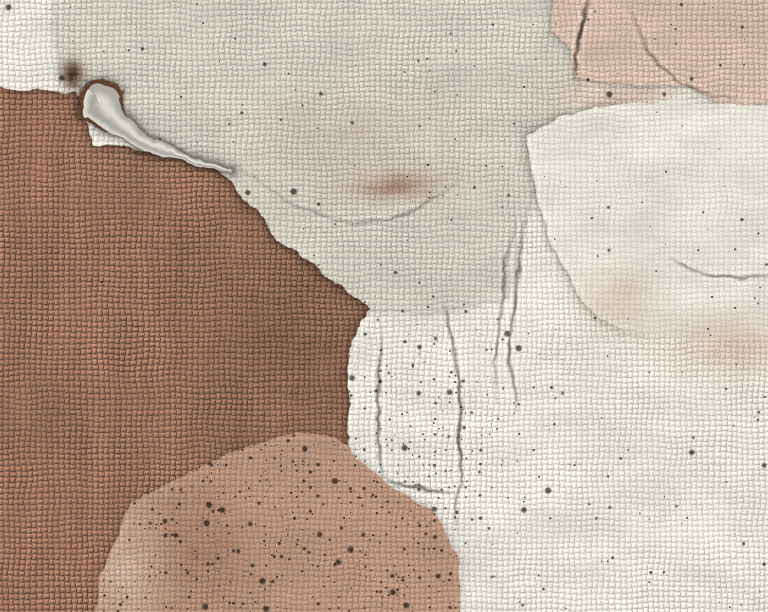
A Shadertoy shader for this texture:

```glsl
// Thick paint in cream, grey, pink and brown on woven canvas.
// Warped outlines are layered with rims and shadows, Bezier ridges cut the
// paint, and a thread height field with scattered pits gives the grain.
#define HEIGHT 6.12
#define THREADS 18.0
#define WEAVE_DEPTH 0.16
#define EDGE_WARP 0.09
#define PIT_DEPTH 0.6
#define CREAM vec3(.885, .875, .835)
#define GREY vec3(.8, .78, .735)
#define PINK vec3(.81, .71, .64)
#define CLAY vec3(.71, .565, .475)
#define BROWN vec3(.575, .425, .34)
#define UMBER vec3(.32, .22, .15)

vec3 col;
vec2 p, q; // plain and warped position, y down

float hash(vec2 v) {
  vec3 h = fract(v.xyx * .1031);
  h += dot(h, h.yzx + 33.33);
  return fract((h.x + h.y) * h.z);
}
float noise(vec2 v) {
  vec2 i = floor(v), f = fract(v), e = vec2(1, 0);
  f *= f * (3. - 2. * f);
  return mix(mix(hash(i), hash(i + e), f.x), mix(hash(i + e.yx), hash(i + 1.), f.x), f.y);
}
float fbm(vec2 v) {
  return .5 * noise(v) + .3 * noise(v * 2.1 + 7.) + .2 * noise(v * 4.3 + 3.);
}
// Signed distance to a ten-sided outline, negative inside
float outline(float v[20]) {
  float d = 1e4, s = 1.;
  for (int i = 0; i < 10; i++) {
    int j = (i + 9) % 10;
    vec2 a = vec2(v[2 * i], v[2 * i + 1]), e = vec2(v[2 * j], v[2 * j + 1]) - a, w = q - a;
    vec2 r = w - e * clamp(dot(w, e) / dot(e, e), 0., 1.);
    d = min(d, dot(r, r));
    bvec3 c = bvec3(q.y >= a.y, q.y < a.y + e.y, e.x * w.y > e.y * w.x);
    if (all(c) || all(not(c))) s = -s;
  }
  return s * sqrt(d);
}
// Signed distance to a quadratic curve, and position along it
vec2 curve(vec2 a, vec2 b, vec2 c) {
  vec2 s = a, best = vec2(1e3, 0);
  for (float i = 1.; i < 9.; i++) {
    float t = i / 8.;
    vec2 e = mix(mix(a, b, t), mix(b, c, t), t), g = e - s, w = q - s;
    float h = clamp(dot(w, g) / dot(g, g), 0., 1.), l = length(w - g * h);
    if (l < abs(best.x)) best = vec2(g.x * w.y < g.y * w.x ? -l : l, t + (h - 1.) / 8.);
    s = e;
  }
  return best;
}
// Paint with a shadow outside its edge and a lit rim inside
void layer(vec3 paint, float d, float relief) {
  float px = HEIGHT / iResolution.y;
  col *= 1. - relief * exp(-max(d, 0.) * 28.);
  paint += .12 * relief * exp(-abs(d + .035) * 40.);
  col = mix(col, paint, smoothstep(-px, px, -d));
}
void ridge(float ax, float ay, float bx, float by, float cx, float cy, float depth) {
  vec2 k = curve(vec2(ax, ay), vec2(bx, by), vec2(cx, cy));
  depth *= sqrt(max(sin(3.1416 * k.y), 0.)) * (.6 + .8 * noise(p * 6.));
  col *= 1. - depth * exp(-pow(abs(k.x) / .018, 2.));
  col += .1 * depth * exp(-pow(abs(abs(k.x) - .045) / .025, 2.));
}
void stain(inout vec3 c, float x, float y, float w, float h, vec3 tint, float amount) {
  vec2 v = (p - vec2(x, y)) / vec2(w, h);
  c = mix(c, tint, amount * exp(-dot(v, v)) * (.5 + fbm(p * vec2(4, 9))));
}
float weave(vec2 v) {
  vec2 u = v * THREADS + .7 * vec2(noise(v * 4.), noise(v * 4. + 31.));
  vec2 s = abs(sin(3.1416 * u)), over = s * (.6 + .4 * s.yx);
  return mod(floor(u.x) + floor(u.y), 2.) < 1. ? over.x : over.y;
}
float pits(float density) {
  float m = 0.;
  for (float k = 0.; k < 3.; k++) {
    vec2 v = p * (7. + 6. * k) + 17. * k, id = floor(v);
    float r = .07 + .15 * hash(id + 5.);
    vec2 o = .3 + .4 * vec2(hash(id + 11.), hash(id + 23.));
    m = max(m, step(hash(id), density) * smoothstep(-.1, .1, r - length(v - id - o)));
  }
  return m;
}
void mainImage(out vec4 fragColor, in vec2 fragCoord) {
  p = vec2(fragCoord.x, iResolution.y - fragCoord.y) * HEIGHT / iResolution.y;
  q = p + EDGE_WARP * (vec2(fbm(p * 5.), fbm(p * 5. + 40.)) - .5);
  float mottle = .94 + .12 * fbm(p * vec2(2, 4));
  // Brown ground framed by cream
  col = BROWN * (.9 + .2 * fbm(p * vec2(5, 1.2)));
  stain(col, 3., 3.3, .9, 1.1, BROWN * .8, .6);
  float ground = outline(float[20](-1., 8., -1., .84, .75, .92, .95, 1.45, 1.5, 1.5,
    2.2, 1.7, 2.8, 2.4, 3.7, 3.1, 3.5, 3.4, 3.42, 8.));
  layer(CREAM * mottle, -ground, .35);
  // Grey sweep
  vec3 grey = GREY * mottle;
  stain(grey, 3.6, 1.45, .9, .5, vec3(.73, .66, .6), .4);
  stain(grey, 3.95, 1.87, .4, .13, BROWN, .6);
  layer(grey, outline(float[20](.45, -1., .62, .75, 1.2, 1.15, 2.2, 1.7, 2.8, 2.4,
    3.7, 3.1, 4.45, 3.12, 5.05, 2.95, 5.33, 1.9, 6.6, -1.)), .18);
  // Pink corner and cream slab
  stain(col, 6.2, .95, .6, .25, PINK, .8);
  layer(PINK * mottle, outline(float[20](5.52, -1., 5.52, .3, 5.72, .5, 5.76, .78, 6.2, .85,
    6.9, .86, 7.2, 1.02, 7.5, 1.05, 8., .95, 8., -1.)), .25);
  float slab = outline(float[20](5.26, 1.35, 5.8, 1.1, 6.7, 1., 8., 1.08, 8., 3.35,
    6.9, 3.4, 6.25, 3.32, 5.85, 3.05, 5.5, 2.4, 5.36, 1.95));
  layer(CREAM * mottle, slab, .3 * smoothstep(-6.7, -5.9, -p.x));
  stain(col, 6.2, 2.98, .35, .3, PINK, .65);
  stain(col, 7.35, 3.45, .7, .3, PINK, .65);
  // Speckled clay mound
  vec3 clay = CLAY * mottle;
  stain(clay, 1.3, 5.7, .35, .6, PINK, .7);
  stain(clay, 2., 5.5, .5, .6, BROWN, .5);
  float mound = outline(float[20](.8, 8., 1., 5.75, 1.3, 5.05, 2.2, 4.55, 3., 4.33,
    3.38, 4.38, 3.85, 4.82, 4.35, 5.12, 4.6, 5.6, 4.62, 8.));
  layer(clay, mound, .15);
  // Knife ridges
  ridge(4.44, 3.05, 4.7, 4., 4.56, 5.3, .5);
  ridge(3.82, 3.25, 3.74, 4., 3.82, 4.78, .4);
  ridge(5.18, 2.2, 4.9, 3.1, 4.98, 4.05, .3);
  ridge(5.27, 2.2, 5.02, 3.2, 5.16, 4.12, .4);
  ridge(3.85, 4.78, 4.2, 4.92, 4.56, 4.92, .4);
  ridge(2.3, 1.6, 3.6, 2.75, 4.65, 1.75, .2);
  ridge(6.7, 2.58, 6.9, 2.82, 7.9, 2.78, .3);
  ridge(5.95, -.1, 5.72, .4, 5.78, .8, .5);
  ridge(6.3, .1, 6.5, .9, 7.4, 1., .25);
  // Glossy curl with umber surround
  stain(col, .72, .74, .1, .14, UMBER, .9);
  vec2 curl = curve(vec2(1.02, 1.06), vec2(1.25, 1.45), vec2(2.3, 1.7));
  float radius = mix(.21, .02, sqrt(curl.y)), body = abs(curl.x) - radius;
  layer(UMBER * 1.3, body - .05 * smoothstep(-.3, 0., -curl.y), .3);
  layer(CREAM * (.86 + .12 * cos(curl.x / radius * 5. + 1.)), body, .3);
  // Pits and woven grain
  vec2 bald = p - vec2(4.3, 4.4);
  float worn = .13 * max(exp(-.8 * dot(bald, bald)), .1) * step(0., ground);
  col *= 1. - PIT_DEPTH * pits(mound < 0. ? .14 : worn);
  float h = weave(p), slope = h - weave(p - vec2(.012, .016));
  float bare = ground < 0. && mound > 0. ? 1.7 : slab < 0. ? .45 : .8;
  bare *= smoothstep(-.02, .05, body) * (.6 + .8 * fbm(p * 2.5));
  col *= 1. + WEAVE_DEPTH * bare * ((h - .54) * .9 + slope);
  fragColor = vec4(clamp(col, 0., 1.), 1);
}
```
